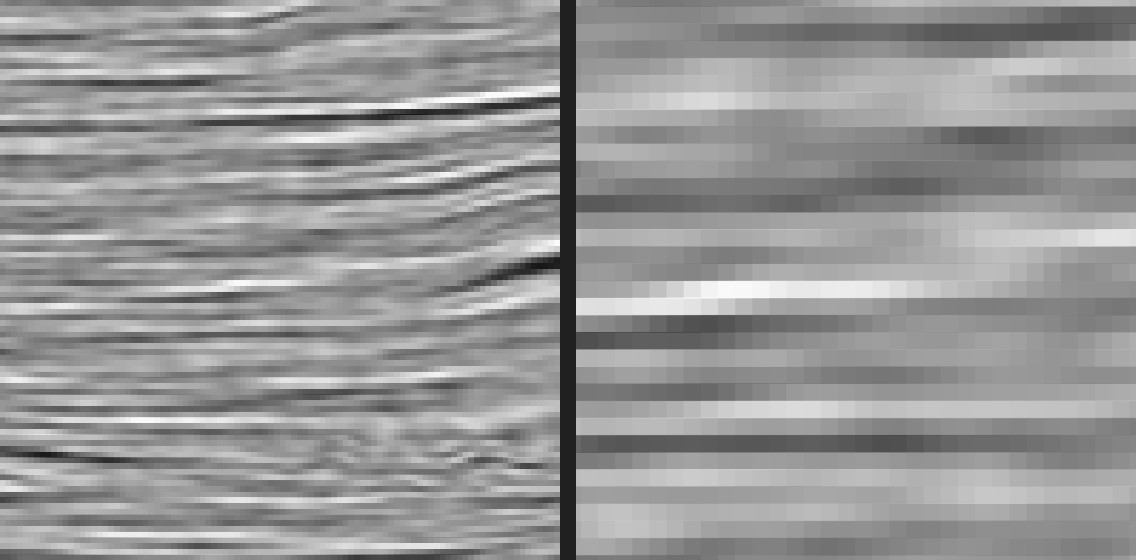
Left: the whole. Right: its middle third, enlarged.
Reproduce this texture procedurally as a three.js fragment shader.

```glsl
varying vec2 vUv;

const float CELLS = 98.0;
const float REFLECTORS = 13.0;
const float PI = 3.14159;
const float MID_GREY = 0.595;

float hash(vec2 p) {
  return fract(sin(dot(p, vec2(127.1, 311.7))) * 43758.55);
}

// Dot product of a random unit gradient with the offset from its corner
float cornerSlope(vec2 corner, vec2 offset) {
  float angle = 2.0 * PI * hash(corner);
  return dot(vec2(cos(angle), sin(angle)), offset);
}

float gradientNoise(vec2 p) {
  vec2 i = floor(p);
  vec2 f = p - i;
  vec2 w = f * f * f * (f * (f * 6.0 - 15.0) + 10.0);
  vec2 e = vec2(1.0, 0.0);
  float low = mix(cornerSlope(i, f), cornerSlope(i + e.xy, f - e.xy), w.x);
  float high = mix(cornerSlope(i + e.yx, f - e.yx), cornerSlope(i + e.xx, f - e.xx), w.x);
  return mix(low, high, w.y);
}

// Noise less its shifted copy, which cancels broad vertical variation
float bandNoise(vec2 p, float shift) {
  return gradientNoise(p) - gradientNoise(p + vec2(0.0, shift));
}

float bump(float t, float width) {
  return exp(-t * t / (width * width));
}

// Square cells with a narrow smooth step between neighbours
vec2 cellPosition(vec2 uv, float count) {
  vec2 g = uv * count;
  return (floor(g) + 0.5 + smoothstep(0.9, 1.0, fract(g))) / count;
}

// Disturbed zone in the lower right
float disturbance(vec2 p) {
  return smoothstep(0.3, 0.75, p.x) * bump(p.y - 0.19, 0.075);
}

// Height of a layer above its level at the left edge
float layerRise(vec2 p) {
  float upper = p.x * p.x * (0.04 + 0.025 * bump(p.y - 0.62, 0.17));
  float flexure = 0.022 * smoothstep(0.76, 0.96, p.x) * bump(p.y - 0.62, 0.15);
  float fold = 0.018 * smoothstep(0.43, 0.56, p.x) * smoothstep(0.82, 0.97, p.y);
  float sag = 0.015 * p.x * p.x - 0.021 * sin(PI * p.x);
  return mix(sag, upper + flexure + fold, smoothstep(0.15, 0.5, p.y));
}

// Bright crest over a dark trough
float wavelet(float t) {
  return bump(t, 0.009) - 0.9 * bump(t + 0.018, 0.010);
}

// Strong layers whose strength drifts sideways
float reflectors(float x, float depth) {
  float sum = 0.0;
  for (float i = 0.0; i < REFLECTORS; i++) {
    float level = (i + 0.2 + 0.6 * hash(vec2(i, 4.0))) / REFLECTORS;
    float strength = 0.15 + 0.25 * gradientNoise(vec2(x * 2.6, i * 3.7 + 0.4));
    sum += strength * wavelet(depth - level);
  }
  return sum;
}

// Long thin beds in two thicknesses
float beds(float x, float depth) {
  float thick = bandNoise(vec2(x * 2.2 + 7.3, depth * 41.0), 0.85);
  float thin = bandNoise(vec2(x * 5.0 + 31.6, depth * 58.0 + 0.4), 0.9);
  return thick + 0.75 * thin;
}

void main() {
  vec2 p = cellPosition(vUv, CELLS);
  float chaos = disturbance(p);
  float warp = 0.03 * chaos * gradientNoise(p * vec2(8.0, 9.0) + 2.5);
  float depth = p.y - layerRise(p) + warp + 0.05 * chaos * (p.x - 0.3);

  // Layers fade and swell in broad patches
  float swell = 1.0 + 0.6 * gradientNoise(p * vec2(2.5, 6.0) + 11.2);
  float grain = gradientNoise(vec2(p.x * 18.0, depth * 60.0) + 53.1);
  float shade = MID_GREY
    + 0.25 * swell * (1.0 - 0.25 * chaos) * beds(p.x, depth)
    + (1.0 - 0.6 * chaos) * reflectors(p.x, depth)
    + (0.13 + 0.14 * chaos) * grain;

  gl_FragColor = vec4(vec3(clamp(shade, 0.08, 0.98)), 1.0);
}
```
